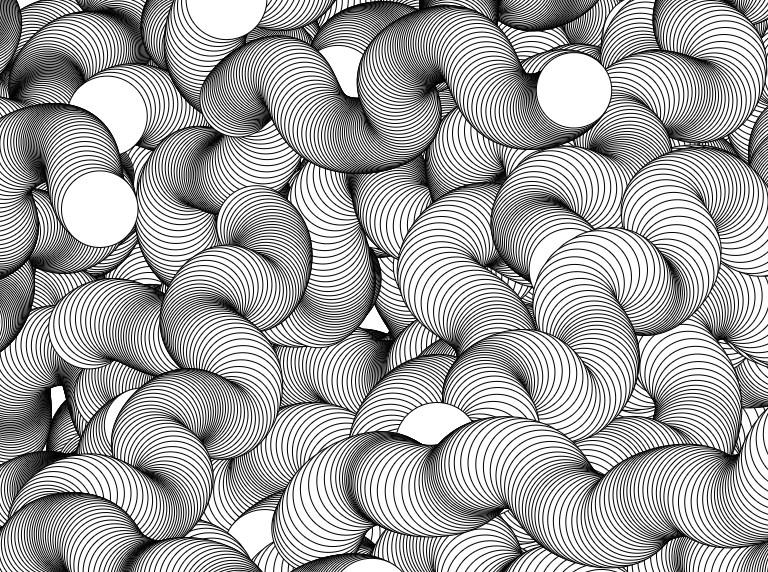
A Shadertoy shader for this pattern:

```glsl
// Meandering tubes made of thin-outlined white discs stamped along wavy paths.
// Discs are visited front to back, each hiding what lies beneath it, until the
// point is fully covered; runs of discs too far away are skipped as a whole.

#define WORMS 64            // number of tubes
#define RUNS 18             // runs of discs in each tube
#define DISCS 8             // discs in each run
#define LINE_WIDTH 0.0018   // outline thickness, in canvas heights
#define RADIUS 0.065        // smallest disc radius
#define STEP_FINE 0.0066    // disc spacing, upper left
#define STEP_COARSE 0.0122  // disc spacing, lower right
#define BUNCHING 0.45       // how unevenly discs are spaced, 0 to 1
#define PAPER vec3(1.0)
#define INK vec3(0.01)

struct Worm {
    vec2 center;
    vec2 heading;
    vec4 phase;
    float radius;
    float stepSize;
    float waveNumber;
    float sway;
};

vec4 hash41(float n) {
    vec4 q = fract(n * vec4(0.1031, 0.1137, 0.0973, 0.1099) + 0.37);
    q += dot(q, q.wzxy + 33.33);
    return fract((q.xxyz + q.yzzw) * q.zywx);
}

Worm makeWorm(int index, float aspect) {
    float n = float(index) + 1.0;
    vec4 shape = hash41(n * 3.7);
    vec4 trait = hash41(n * 5.3 + 71.0);
    Worm w;

    // Evenly spread centers, reaching a little past the canvas
    vec2 spread = fract(0.5 + n * vec2(0.7549, 0.5698));
    w.center = mix(vec2(-0.1), vec2(aspect + 0.1, 1.1), spread);

    // Level near the bottom, climbing to the right elsewhere
    float rise = smoothstep(0.05, 0.4, w.center.y);
    float angle = mix(0.03, 0.75, rise) + (shape.x - 0.5) * mix(0.3, 1.3, rise);
    w.heading = vec2(cos(angle), sin(angle)) * (shape.y < 0.5 ? -1.0 : 1.0);

    // Wider, more open tubes toward the lower right
    float open = smoothstep(-0.2, 0.7, w.center.x / aspect - w.center.y);
    w.radius = RADIUS + 0.010 * open + 0.006 * trait.x;
    w.stepSize = mix(STEP_FINE, STEP_COARSE, open) * mix(0.85, 1.15, trait.y);
    w.waveNumber = mix(11.0, 18.0, shape.z);
    w.sway = mix(0.55, 1.15, trait.z) * mix(0.5, 1.0, rise);
    w.phase = 6.2832 * hash41(n * 9.1 + 13.0);
    return w;
}

// Position on the path of a worm; s counts discs from the middle
vec2 wormPath(Worm w, float s) {
    float t = s * w.stepSize;
    t += BUNCHING / 24.0 * sin(24.0 * t + w.phase.x);
    float wave = w.waveNumber * t + w.phase.y;
    float along = 0.6 * t - 0.3 * w.sway / w.waveNumber * sin(2.0 * wave + 0.4);
    float across = w.sway / w.waveNumber * sin(wave)
                 + 0.05 * sin(5.0 * t + w.phase.z);
    return w.center + along * w.heading + across * vec2(-w.heading.y, w.heading.x);
}

// Share of a pixel inside an edge at signed distance d
float coverage(float d, float pixel) {
    return clamp(0.5 - d / pixel, 0.0, 1.0);
}

void mainImage(out vec4 fragColor, in vec2 fragCoord) {
    float pixel = 1.0 / iResolution.y;
    vec2 p = fragCoord * pixel;
    float aspect = iResolution.x * pixel;
    float halfLine = 0.5 * LINE_WIDTH;
    float half_count = 0.5 * float(RUNS * DISCS);

    float white = 0.0;   // paper gathered so far
    float open = 1.0;    // part of the pixel still uncovered

    for (int i = 0; i < WORMS; i++) {
        if (open < 0.01) break;
        Worm w = makeWorm(i, aspect);
        float reach = w.radius + 2.0 * pixel + 1.25 * float(DISCS) * w.stepSize;

        for (int r = 0; r < RUNS; r++) {
            if (open < 0.01) break;
            float last = half_count - float(r * DISCS);
            vec2 middle = wormPath(w, last - 0.5 * float(DISCS));
            if (distance(p, middle) > reach) continue;

            // Stamp the discs of this run, the newest first
            for (int k = 0; k < DISCS; k++) {
                float d = distance(p, wormPath(w, last - float(k))) - w.radius;
                white += open * coverage(d + halfLine, pixel);
                open *= 1.0 - coverage(d - halfLine, pixel);
            }
        }
    }

    white += open;
    fragColor = vec4(mix(INK, PAPER, clamp(white, 0.0, 1.0)), 1.0);
}
```
